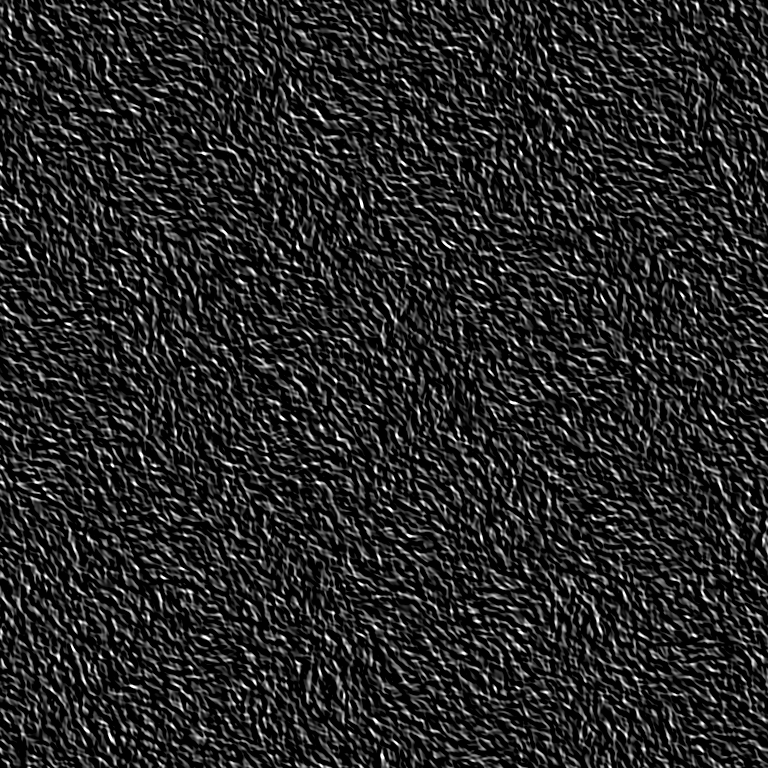
Reproduce this texture procedurally as a WebGL 2 fragment shader.

```glsl
#version 300 es
precision highp float;
precision highp int;

// Dense web of fine pale fibres on black, leaning down to the right.
// Thin light and wider dark streaks are scattered over cells along a wavy
// flow; opposite side lobes keep the sum even, and its upper part is shown.

#define CELLS 42.0          // cells along the canvas height
#define STREAKS 18          // streaks in each cell
#define LENGTHS vec2(0.0050, 0.0130)  // shortest and longest streak radius
#define WIDTH 0.0035        // streak radius across
#define UNEVEN 0.17         // light streaks thinner, dark ones wider
#define LOBES 1.6           // side lobes, 2 cancels the streak fully
#define LEAN -0.84          // main direction in radians
#define SWAY 0.20           // strength of the wavy flow
#define SCATTER 0.65        // random turn of single streaks
#define BEND 24.0           // largest curvature
#define BIAS 0.08           // brightness at the mean level
#define GAIN 0.32           // brightness per unit of spread

uniform vec2 u_resolution;
out vec4 fragColor;

// Integer hash giving three scrambled words
uvec3 scramble(uvec3 v) {
    v = v * 1664525u + 1013904223u;
    v.x += v.y * v.z;
    v.y += v.z * v.x;
    v.z += v.x * v.y;
    v ^= v >> 16u;
    v.x += v.y * v.z;
    v.y += v.z * v.x;
    v.z += v.x * v.y;
    return v;
}

vec3 toUnit(uvec3 v) {
    return vec3(v >> 8u) / 16777216.0;
}

// Direction of the fibres: layered sines with a warp
float flowAngle(vec2 p) {
    vec2 q = p + 0.04 * sin(p.yx * vec2(17.0, 13.0) + vec2(0.7, 2.1));
    float wave = sin(dot(q, vec2(19.0, 11.0)) + 1.3)
               + 0.8 * sin(dot(q, vec2(-23.0, 31.0)) + 4.0)
               + 0.6 * sin(dot(q, vec2(47.0, 38.0)) + 2.6);
    return LEAN + SWAY * wave;
}

// Curved streak around the origin with opposite lobes on both sides
float streak(vec2 d, float angle, vec2 radius, float bend) {
    float c = cos(angle), s = sin(angle);
    float along = c * d.x + s * d.y;
    float across = c * d.y - s * d.x + bend * along * along;
    vec2 r = vec2(along, across) / radius;
    return (1.0 - LOBES * r.y * r.y) * exp(-dot(r, r));
}

// Sum of light and dark streaks from the surrounding cells
float fibreField(vec2 p) {
    vec2 home = floor(p * CELLS);
    float reach = 1.0 / (CELLS * CELLS);
    float sum = 0.0;
    for (int y = -1; y <= 1; y++) {
        for (int x = -1; x <= 1; x++) {
            vec2 cell = home + vec2(x, y);
            float flow = flowAngle((cell + 0.5) / CELLS);
            uvec2 id = uvec2(ivec2(cell) + 1000);
            for (int i = 0; i < STREAKS; i++) {
                uvec3 seed = scramble(uvec3(id, uint(i)));
                vec3 place = toUnit(seed);
                vec2 d = p - (cell + place.xy) / CELLS;
                if (dot(d, d) > reach) continue;
                vec3 shape = toUnit(scramble(seed));
                float angle = flow + SCATTER * (2.0 * shape.x - 1.0);
                float bend = BEND * (2.0 * shape.z - 1.0);
                // Equal counts of both tones in every cell
                float tone = (i & 1) == 0 ? 1.0 : -1.0;
                vec2 radius = vec2(mix(LENGTHS.x, LENGTHS.y, shape.y),
                                   WIDTH * (1.0 - UNEVEN * tone));
                sum += tone * streak(d, angle, radius, bend);
            }
        }
    }
    // Expected spread of the sum, from streak density and energy
    float lobeEnergy = 1.0 - 0.5 * LOBES + 0.1875 * LOBES * LOBES;
    float energy = 1.5708 * WIDTH * 0.5 * (LENGTHS.x + LENGTHS.y) * lobeEnergy;
    return sum / sqrt(float(STREAKS) * CELLS * CELLS * energy);
}

void main() {
    vec2 p = gl_FragCoord.xy / min(u_resolution.x, u_resolution.y);
    float level = BIAS + GAIN * fibreField(p);
    fragColor = vec4(vec3(clamp(level, 0.005, 1.0)), 1.0);
}
```
